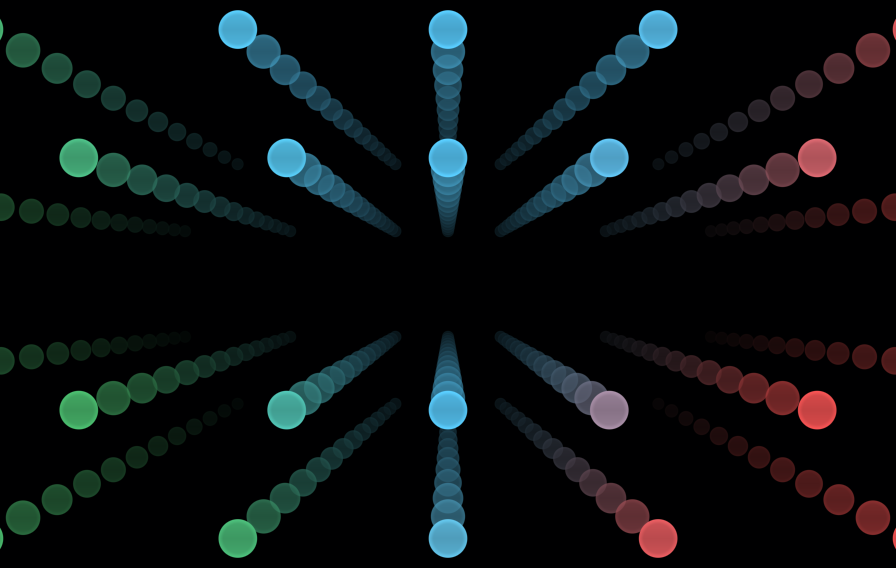
A WebGL 2 fragment shader for this background:

```glsl
#version 300 es
precision highp float;

#define BALLS 14
#define COLUMNS 4
#define NEAR_RADIUS 0.034
#define FAR_RADIUS 0.0105
#define FAR_STEP 0.0926
#define DEPTH_STEP 0.104
#define TRAIL_OPACITY 0.75
#define TRAIL_LIGHT 0.66

uniform vec2 u_resolution;
out vec4 fragColor;

const vec3 BLUE = vec3(0.32, 0.74, 0.92);
const vec3 GREEN = vec3(0.27, 0.68, 0.40);
const vec3 RED = vec3(0.88, 0.30, 0.30);

// How far a place lies from the blue upper middle
float sideAmount(vec2 place) {
    return smoothstep(0.08, 0.70, abs(place.x) - 0.5 * place.y);
}

vec3 fieldColor(vec2 place) {
    vec3 side = mix(GREEN, RED, smoothstep(-0.12, 0.12, place.x));
    return mix(BLUE, side, sideAmount(place));
}

// Nearest centre of a trail, in the upper right quadrant
vec2 nearEnd(float column, float row) {
    float x = 0.284 + 0.086 * row + (0.366 + 0.081 * row) * (column - 1.0);
    float y = 0.222 + 0.226 * row - 0.057 * step(2.5, column);
    return vec2(x * min(column, 1.0), y);
}

// Farthest centre of the same trail
vec2 farEnd(float column, float row) {
    float x = 1.0 + (2.0 + row) * (column - 1.0);
    return vec2(FAR_STEP * x * min(column, 1.0), 0.093 + 0.118 * row);
}

// Progress along a trail, with steps that shorten with depth
float depthProgress(float index, float last, float stride) {
    float end = 1.0 - 1.0 / (1.0 + stride * last);
    return (1.0 - 1.0 / (1.0 + stride * index)) / end;
}

// Slightly dark body with a bright rim
float ballShade(vec2 local) {
    float rim = smoothstep(0.72, 0.98, length(local));
    return 0.87 + 0.10 * abs(local.y) + 0.14 * rim;
}

void main() {
    vec2 point = (gl_FragCoord.xy - 0.5 * u_resolution) / u_resolution.y;
    vec2 mirror = vec2(point.x < 0.0 ? -1.0 : 1.0, point.y < 0.0 ? -1.0 : 1.0);
    vec2 folded = abs(point);
    float edge = 0.75 / u_resolution.y;
    vec3 color = vec3(0.0, 0.001, 0.002);

    // Outer row first, then the inner row over it
    for (int r = 1; r >= 0; r--) {
        for (int c = 0; c < COLUMNS - r; c++) {
            float row = float(r);
            float column = float(c);
            bool wide = r == 1 && c == 2;
            int count = wide ? BALLS - 2 : BALLS;
            float stride = wide ? 0.72 * DEPTH_STEP : DEPTH_STEP;
            vec2 start = nearEnd(column, row);
            vec2 end = farEnd(column, row);

            // Balls from far to near
            for (int k = count - 1; k >= 0; k--) {
                float depth = depthProgress(float(k), float(count - 1), stride);
                vec2 center = mix(start, end, depth);
                float radius = mix(NEAR_RADIUS, FAR_RADIUS, depth);
                vec2 offset = folded - center;
                float cover = 1.0 - smoothstep(-edge, edge, length(offset) - radius);

                vec2 place = center * mirror;
                place.x = c == 0 ? 0.0 : place.x;
                float haze = mix(0.12, 0.02, sideAmount(place));
                float light = haze * depth + TRAIL_LIGHT * pow(1.0 - depth, 1.1);
                float opacity = k == 0 ? 1.0 : TRAIL_OPACITY;
                light = k == 0 ? 1.0 : light / TRAIL_OPACITY;

                vec3 ball = fieldColor(place) * ballShade(offset / radius) * light;
                color = mix(color, ball, cover * opacity);
            }
        }
    }
    fragColor = vec4(color, 1.0);
}
```
